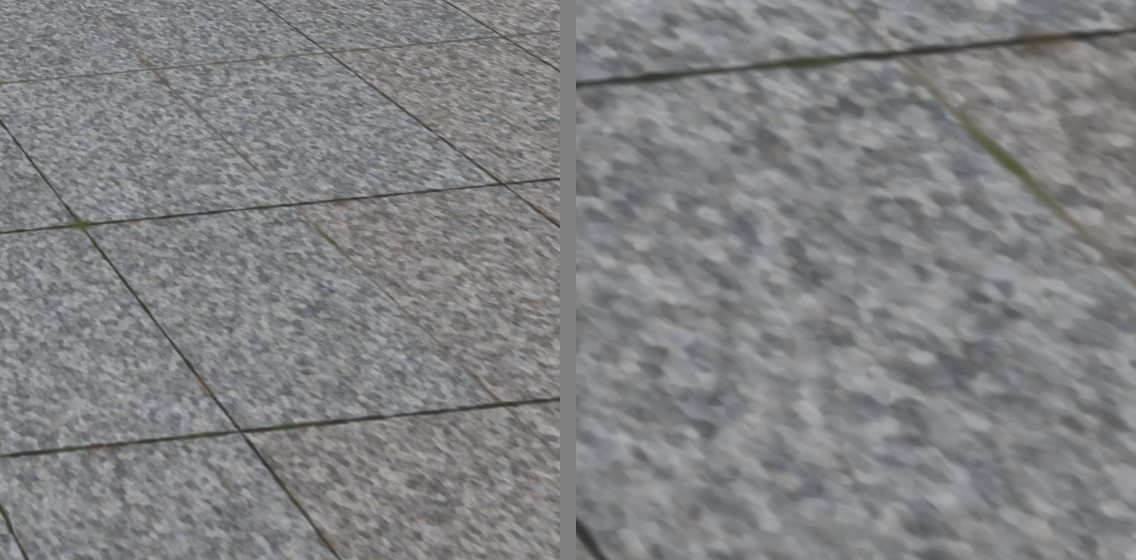
Left, the full canvas; right, a detail of the centre.
A WebGL 2 fragment shader for this texture:

```glsl
#version 300 es
precision highp float;
// Granite paving seen at a slant: a projective map turns the canvas into slab
// units, where soft cellular noise makes the speckle and distances to whole
// numbers make the joints, worn unevenly by sand, moss and rust.
uniform vec2 u_resolution;
out vec4 fragColor;

#define GRAIN 43.0                      // speckles per slab side
#define CONTRAST 0.40                   // strength of the speckle
#define JOINT_HALF_WIDTH 0.0066         // in slab units
#define JOINT_BLUR 0.0075
#define SANDY_COLUMN 1.0                // column joint filled with sand
#define MOSS_TUFT vec2(0.0, 1.0)        // crossing with the thickest moss
#define STONE_COOL vec3(0.514, 0.521, 0.533)
#define STONE_WARM vec3(0.517, 0.508, 0.505)
#define JOINT_DARK vec3(0.20, 0.20, 0.19)
#define JOINT_SAND vec3(0.43, 0.40, 0.37)
#define MOSS_GREEN vec3(0.29, 0.32, 0.19)
#define RUST vec3(0.36, 0.30, 0.23)

// Slab units to canvas units: one slab right, one slab away, slab origin.
const mat3 SLAB_TO_CANVAS = mat3(
    0.4736, 0.0497, 0.0062,
    -0.2506, 0.5135, 0.2421,
    0.430, 0.229, 1.0);

float hash(vec2 p) {
    vec3 q = fract(p.xyx * vec3(0.1031, 0.1030, 0.0973));
    q += dot(q, q.yzx + 33.33);
    return fract((q.x + q.y) * q.z);
}

// Cellular noise whose cell tones melt into each other.
float softCells(vec2 p) {
    vec2 cell = floor(p);
    float tone = 0.0, total = 0.0;
    for (int y = -1; y <= 1; y++) {
        for (int x = -1; x <= 1; x++) {
            vec2 id = cell + vec2(x, y);
            vec2 seed = id + vec2(hash(id + 17.3), hash(id + 71.9));
            vec2 d = p - seed;
            float weight = exp(-5.0 * dot(d, d));
            tone += weight * hash(id + 131.7);
            total += weight;
        }
    }
    return tone / total;
}

vec3 granite(vec2 slab, vec2 id) {
    // Each slab has its own piece of stone and its own tint.
    vec2 p = slab + 7.0 * vec2(hash(id + 5.1), hash(id + 9.7));
    float speckle = 0.56 * softCells(p * GRAIN)
                  + 0.17 * softCells(p * GRAIN * 0.52 + 40.0)
                  + 0.27 * softCells(p * GRAIN * 1.8 + 80.0);
    float blotch = softCells(p * 5.0 + 20.0) - 0.5;
    float warmth = 0.75 * smoothstep(-0.5, 1.0, id.x - id.y)
                 + 0.25 * hash(id + 3.0);
    vec3 stone = mix(STONE_COOL, STONE_WARM, warmth);
    stone += CONTRAST * (speckle - 0.5) + 0.02 * blotch;
    // Faint colour drift among the mineral grains.
    float mineral = softCells(p * GRAIN * 0.8 + 120.0) - 0.5;
    stone += mineral * vec3(0.018, 0.004, -0.02);
    return stone + 0.015 * (hash(id + 23.0) - 0.5);
}

void main() {
    vec2 canvas = gl_FragCoord.xy / u_resolution;
    vec3 ray = inverse(SLAB_TO_CANVAS) * vec3(canvas, 1.0);
    vec2 slab = ray.xy / ray.z;
    vec2 footprint = fwidth(slab);
    vec3 color = granite(slab, floor(slab));

    // Distance to the nearest column joint (x) and row joint (y).
    vec2 line = floor(slab + 0.5);
    vec2 away = abs(slab - line);
    float ragged = softCells(slab * 30.0 + 60.0);
    float patches = softCells(slab * 7.0 + 90.0);
    vec2 halfWidth = vec2(JOINT_HALF_WIDTH * (0.5 + ragged));
    vec2 blur = max(vec2(JOINT_BLUR), footprint);
    vec2 joint = 1.0 - smoothstep(halfWidth - blur, halfWidth + blur, away);

    // Sand lightens one column and the far rows.
    vec2 sand = vec2(1.0 - step(0.5, abs(line.x - SANDY_COLUMN)),
                     0.7 * step(1.5, line.y));
    sand *= 1.0 - 0.3 * smoothstep(0.5, 0.85, patches);
    vec2 cover = joint * mix(vec2(0.78 + 0.2 * ragged), vec2(0.7), sand);
    color = mix(color, mix(JOINT_DARK, JOINT_SAND, sand.x), cover.x);
    color = mix(color, mix(JOINT_DARK, JOINT_SAND, sand.y), cover.y);

    // Moss: thin patches in near joints, a long streak in the sandy column,
    // and a thick tuft at one crossing.
    float nearJoint = min(away.x, away.y);
    float fringe = 1.0 - smoothstep(0.003, 0.010 + 0.018 * ragged, nearJoint);
    float moss = 0.4 * fringe * smoothstep(0.55, 0.85, patches);
    moss *= 1.0 - smoothstep(1.0, 1.5, slab.y);
    float along = (slab.y - 0.79) / 0.09;
    float streak = exp(-along * along) * (0.45 + 0.6 * ragged);
    streak *= 1.0 - smoothstep(0.004, 0.022, abs(slab.x - SANDY_COLUMN));
    float tuftDistance = length(slab - MOSS_TUFT);
    float tuft = 1.0 - smoothstep(0.015, 0.05 + 0.06 * ragged, tuftDistance);
    tuft *= 1.0 - smoothstep(0.01, 0.045, nearJoint);
    color = mix(color, MOSS_GREEN, max(moss, 0.8 * max(streak, tuft)));

    // Small rusty stains beside the joints.
    float stain = smoothstep(0.74, 0.92, softCells(slab * 15.0 + 150.0));
    stain *= 1.0 - smoothstep(0.01, 0.04, nearJoint);
    color = mix(color, RUST, 0.35 * stain);

    fragColor = vec4(clamp(color, 0.0, 1.0), 1.0);
}
```
